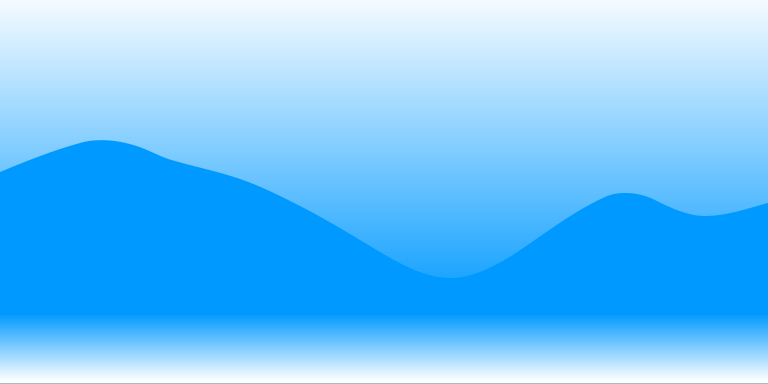
This background is drawn by a Shadertoy shader. Its source:

```glsl
// Rolling blue hill below a pale sky, dissolving into white at the foot.
// The ridge is a cubic Hermite curve through a few knots; sky and foot are
// linear gradients. Units are canvas heights: x spans 0..2, y spans 0..1.

const vec3 WHITE = vec3(1.0);
const vec3 AZURE = vec3(0.0, 0.6, 1.0);
const vec3 BASE_LINE = vec3(0.64, 0.74, 0.78);

const float SKY_END = 0.18;      // height where the sky would reach azure
const float SKY_TOP_TINT = 0.04; // azure already present at the top edge
const float FOOT_TOP = 0.183;    // height where the hill starts to fade
const float FOOT_END = 0.008;    // height where the fade is fully white
const float LINE_HEIGHT = 0.0026;

// Ridge knots: position, height, slope
const int KNOTS = 15;
const vec3 RIDGE[KNOTS] = vec3[KNOTS](
    vec3(0.0, 0.552, 0.42),
    vec3(0.2135, 0.629, 0.27),
    vec3(0.2656, 0.635, 0.0),
    vec3(0.3594, 0.6185, -0.33),
    vec3(0.4427, 0.5846, -0.30),
    vec3(0.625, 0.5339, -0.34),
    vec3(0.7813, 0.4635, -0.51),
    vec3(0.9766, 0.3516, -0.60),
    vec3(1.1719, 0.276, 0.0),
    vec3(1.3854, 0.3698, 0.70),
    vec3(1.5755, 0.487, 0.45),
    vec3(1.6276, 0.4974, 0.0),
    vec3(1.7057, 0.479, -0.50),
    vec3(1.8359, 0.4375, 0.0),
    vec3(2.0, 0.4714, 0.27));

// Cubic Hermite height between two knots
float hermite(vec3 a, vec3 b, float x) {
    float span = b.x - a.x;
    float t = clamp((x - a.x) / span, 0.0, 1.0);
    float s = 1.0 - t;
    return a.y * s * s * (1.0 + 2.0 * t) + b.y * t * t * (3.0 - 2.0 * t)
         + span * s * t * (a.z * s - b.z * t);
}

float ridgeHeight(float x) {
    float height = RIDGE[0].y;
    for (int i = 0; i < KNOTS - 1; i++) {
        if (x >= RIDGE[i].x) height = hermite(RIDGE[i], RIDGE[i + 1], x);
    }
    return height;
}

// Antialiased coverage of the region where depth is positive
float coverage(float depth, float pixel) {
    return clamp(depth / pixel + 0.5, 0.0, 1.0);
}

// Linear ramp from 0 at start to 1 at end
float ramp(float start, float end, float v) {
    return clamp((v - start) / (end - start), 0.0, 1.0);
}

vec3 skyColor(float y) {
    return mix(AZURE, WHITE, ramp(SKY_END, 1.0, y) * (1.0 - SKY_TOP_TINT));
}

vec3 hillColor(float y) {
    return mix(AZURE, WHITE, ramp(FOOT_TOP, FOOT_END, y));
}

void mainImage(out vec4 fragColor, in vec2 fragCoord) {
    vec2 p = fragCoord / iResolution.xy * vec2(2.0, 1.0);
    float pixel = 1.0 / iResolution.y;

    // Depth below the ridge, corrected for its slope
    float height = ridgeHeight(p.x);
    float slope = (ridgeHeight(p.x + pixel) - height) / pixel;
    float depth = (height - p.y) / sqrt(1.0 + slope * slope);

    // Sky, hill, then the thin line along the bottom edge
    vec3 color = mix(skyColor(p.y), hillColor(p.y), coverage(depth, pixel));
    color = mix(color, BASE_LINE, coverage(LINE_HEIGHT - p.y, pixel));

    fragColor = vec4(color, 1.0);
}
```
